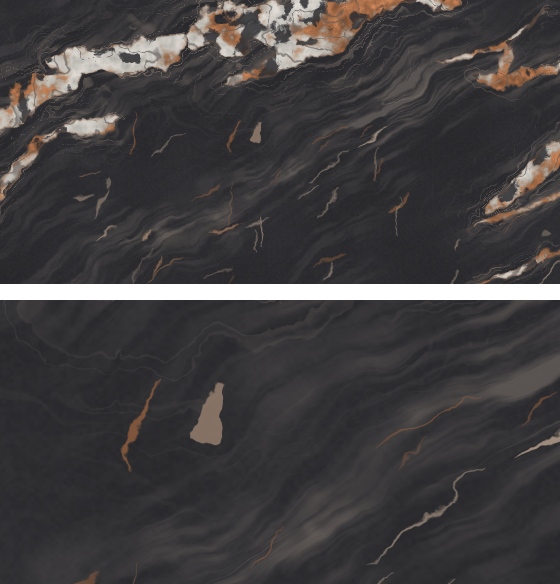
Top: the whole. Bottom: its middle third, enlarged.
Give the GLSL for this texture, as a Shadertoy shader.

```glsl
// Black marble slab: ragged bone and rust veins rise to the right through dark stone.
// Veins are noise-warped Bezier strokes; smoke, flow lines and hairline cracks
// come from stretched value noise and a scatter loop.

#define STONE vec3(0.172, 0.172, 0.186)
#define SMOKE vec3(0.37, 0.345, 0.335)
#define BONE vec3(0.80, 0.785, 0.76)
#define TAN vec3(0.67, 0.59, 0.52)
#define RUST vec3(0.55, 0.36, 0.24)
#define WARP 0.11
#define RAGGED 0.035
#define FLOW_ANGLE 0.56
#define CRACKS 44

float hash(vec2 p) {
    return fract(sin(dot(p, vec2(127.1, 311.7))) * 43758.5453);
}

float noise(vec2 p) {
    vec2 i = floor(p), f = fract(p);
    f = f * f * (3.0 - 2.0 * f);
    return mix(mix(hash(i), hash(i + vec2(1, 0)), f.x),
               mix(hash(i + vec2(0, 1)), hash(i + vec2(1, 1)), f.x), f.y);
}

float fbm(vec2 p) {
    float sum = 0.0, amp = 0.52;
    for (int i = 0; i < 5; i++) {
        sum += amp * noise(p);
        p = mat2(1.6, 1.2, -1.2, 1.6) * p + 3.7;
        amp *= 0.5;
    }
    return sum;
}

// Thin bright lines along the mid level of the noise
float ridge(vec2 p, float width) {
    return 1.0 - smoothstep(0.0, width, abs(noise(p) - 0.5));
}

// Distance to a segment, and position along it
vec2 segment(vec2 p, vec2 a, vec2 b) {
    vec2 ab = b - a;
    float t = clamp(dot(p - a, ab) / dot(ab, ab), 0.0, 1.0);
    return vec2(length(p - a - ab * t), t);
}

// Distance to a quadratic Bezier, and position along it
vec2 curve(vec2 p, vec2 a, vec2 b, vec2 c) {
    const float STEPS = 9.0;
    vec2 best = vec2(9.0, 0.0), last = a;
    for (float i = 1.0; i <= STEPS; i++) {
        float t = i / STEPS;
        vec2 next = mix(mix(a, b, t), mix(b, c, t), t);
        vec2 s = segment(p, last, next);
        if (s.x < best.x) best = vec2(s.x, (i - 1.0 + s.y) / STEPS);
        last = next;
    }
    return best;
}

// Adds a stroke to the field: x = signed edge distance, y = surrounding glow
void vein(inout vec2 field, vec2 p, vec2 a, vec2 b, vec2 c, float width, float rag) {
    vec2 k = curve(p, a, b, c);
    float taper = sqrt(max(4.0 * k.y * (1.0 - k.y), 0.0));
    float d = k.x - width * taper * (2.6 * rag - 0.3);
    field = vec2(min(field.x, d), max(field.y, exp(-max(d, 0.0) / (width * 1.5))));
}

void mainImage(out vec4 fragColor, in vec2 fragCoord) {
    vec2 p = fragCoord / iResolution.y;
    float px = 1.0 / iResolution.y;

    // Warped space and coordinates along the flow
    vec2 bend = vec2(fbm(p * 4.0), fbm(p * 4.0 + 9.3)) - 0.5;
    vec2 fray = vec2(fbm(p * 24.0), fbm(p * 24.0 + 5.1)) - 0.5;
    vec2 q = p + WARP * bend + RAGGED * fray;
    float ca = cos(FLOW_ANGLE), sa = sin(FLOW_ANGLE);
    vec2 flow = mat2(ca, -sa, sa, ca) * (p + 1.3 * WARP * bend);
    float rag = fbm(p * 11.0 + 2.0);

    // Large veins: upper band, its branches, left hook, right cluster
    vec2 field = vec2(9.0, 0.0);
    vein(field, q, vec2(-0.12, 0.54), vec2(0.10, 0.66), vec2(0.30, 0.73), 0.048, rag);
    vein(field, q, vec2(0.18, 0.81), vec2(0.42, 0.73), vec2(0.66, 0.86), 0.050, rag);
    vein(field, q, vec2(0.66, 0.85), vec2(0.98, 0.95), vec2(1.36, 0.97), 0.082, rag);
    vein(field, q, vec2(0.77, 0.69), vec2(0.95, 0.75), vec2(1.29, 0.92), 0.026, rag);
    vein(field, q, vec2(1.27, 0.97), vec2(1.40, 0.98), vec2(1.62, 1.02), 0.034, rag);
    vein(field, q, vec2(-0.04, 0.26), vec2(0.06, 0.55), vec2(0.45, 0.57), 0.025, rag);
    vein(field, q, vec2(1.56, 0.78), vec2(1.78, 0.84), vec2(1.93, 0.97), 0.013, rag);
    vein(field, q, vec2(1.66, 0.71), vec2(1.84, 0.69), vec2(2.06, 0.82), 0.022, rag);
    vein(field, q, vec2(1.77, 0.85), vec2(1.79, 0.77), vec2(1.74, 0.68), 0.016, rag);
    vein(field, q, vec2(2.08, 0.62), vec2(1.92, 0.42), vec2(1.70, 0.27), 0.036, rag);
    vein(field, q, vec2(1.68, 0.23), vec2(1.82, 0.25), vec2(2.06, 0.36), 0.012, rag);
    vein(field, q, vec2(1.66, -0.02), vec2(1.80, 0.06), vec2(2.03, 0.13), 0.014, rag);

    // Stone and the smoky diagonal band
    vec3 color = STONE * (0.9 + 0.2 * fbm(p * 6.0)) + 0.02 * (noise(p * 210.0) - 0.5);
    float bandDist = curve(p + WARP * bend, vec2(0.25, -0.06), vec2(1.02, 0.36), vec2(1.68, 0.83)).x;
    float band = exp(-bandDist * bandDist / 0.011);
    float streak = fbm(flow * vec2(5.0, 48.0));
    float cloud = smoothstep(0.36, 0.66, fbm(p * 5.0 + 20.0));
    float smoke = band * (0.3 + 0.7 * cloud) * smoothstep(0.3, 0.75, streak);
    smoke += 0.75 * field.y * smoothstep(0.38, 0.72, streak);
    smoke += 0.22 * cloud * smoothstep(0.45, 0.75, streak);
    color = mix(color, SMOKE, clamp(smoke, 0.0, 0.9));

    // Fine lines that bend round the veins
    float wave = max(field.x, 0.0) * 75.0 + 4.0 * fbm(p * 5.0);
    float lines = ridge(vec2(flow.x * 5.0, wave), 0.09) * field.y * 0.65;
    lines += ridge(flow * vec2(3.0, 26.0), 0.035) * (0.3 * band + 0.4 * field.y) * cloud;
    color = mix(color, mix(SMOKE, TAN, 0.6), clamp(lines, 0.0, 0.8));

    // Scattered hairline cracks and flecks
    for (int i = 0; i < CRACKS; i++) {
        vec2 id = vec2(float(i), 4.0);
        float size = hash(id + 0.3);
        vec2 center = vec2(0.28 + 1.7 * hash(id), 0.58 * hash(id + 7.7));
        float angle = 0.25 + 1.2 * hash(id + 2.9);
        vec2 arm = (0.02 + 0.06 * size) * vec2(cos(angle), sin(angle));
        vec2 s = segment(q, center - arm, center + arm);
        float width = (0.001 + 0.009 * pow(hash(id + 5.5), 4.0)) * 4.0 * s.y * (1.0 - s.y) * 2.0 * rag;
        float mask = 1.0 - smoothstep(width - px, width + 1.5 * px, s.x);
        vec3 tint = mix(RUST, TAN, smoothstep(0.3, 0.6, hash(id + 1.4)));
        color = mix(color, tint, mask * (0.4 + 0.5 * hash(id + 8.2)));
    }

    // Vein body: bone crystals, rust stains, grey seams and dark pockets
    float grain = fbm(p * 38.0);
    float stain = fbm(p * 10.0 + 31.0) + 0.35 * (grain - 0.5) + 0.10 * smoothstep(1.0, 1.9, p.x);
    vec3 body = mix(BONE, TAN, smoothstep(0.42, 0.62, stain));
    body = mix(body, RUST * (0.8 + 0.6 * grain), smoothstep(0.53, 0.68, stain));
    body *= 0.82 + 0.36 * grain;
    body = mix(body, SMOKE, 0.65 * ridge(q * 21.0, 0.06));
    body = mix(body, STONE, 0.85 * smoothstep(0.59, 0.68, fbm(q * 15.0 + 50.0)));
    body = mix(body, RUST, 0.4 * smoothstep(-0.012, 0.0, field.x));
    color = mix(color, body, 1.0 - smoothstep(-1.5 * px, 1.5 * px, field.x));

    fragColor = vec4(clamp(color, 0.0, 1.0), 1.0);
}
```
